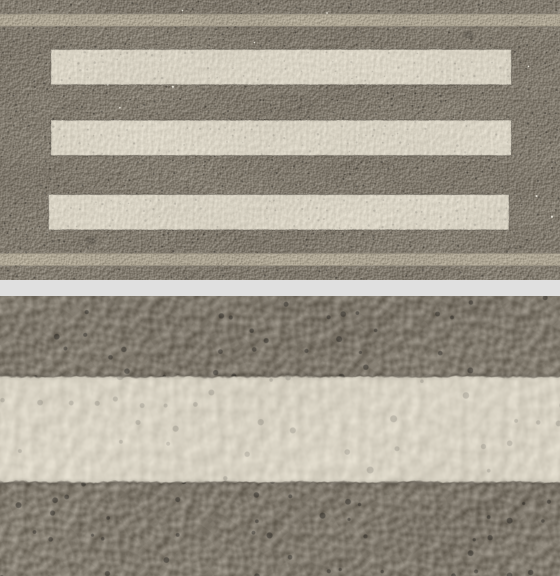
Top: the whole. Bottom: its middle third, enlarged.
Write a WebGL 1 fragment shader that draws this texture.

```glsl
precision highp float;
// Worn grey asphalt with three broad cream bars between two thin tan lines.
uniform vec2 u_resolution;

const vec3 ASPHALT_DARK = vec3(0.455, 0.428, 0.385);
const vec3 ASPHALT_LIGHT = vec3(0.550, 0.525, 0.475);
const vec3 CREAM_PAINT = vec3(0.845, 0.823, 0.765);
const vec3 TAN_PAINT = vec3(0.700, 0.668, 0.595);
const vec3 CHIP_WHITE = vec3(0.92, 0.91, 0.87);

vec2 hash2(vec2 p) {
  vec3 q = fract(p.xyx * vec3(0.1031, 0.1030, 0.0973));
  q += dot(q, q.yzx + 33.33);
  return fract((q.xx + q.yz) * q.zy);
}

// Distance to the nearest scattered point
float cellular(vec2 p) {
  vec2 cell = floor(p), f = fract(p);
  float nearest = 2.0;
  for (int j = -1; j <= 1; j++) {
    for (int i = -1; i <= 1; i++) {
      vec2 o = vec2(float(i), float(j));
      vec2 d = o + hash2(cell + o) - f;
      nearest = min(nearest, dot(d, d));
    }
  }
  return sqrt(nearest);
}

// Bumps lit from the upper left
float relief(vec2 p) {
  vec2 light = vec2(-0.22, 0.25);
  return cellular(p - light) - cellular(p + light);
}

// Broad soft variation in -1..1
float waves(vec2 p) {
  return 0.5 * sin(p.x + 1.7 * sin(p.y * 1.3))
       + 0.3 * sin(p.y * 2.3 + 1.9 * sin(p.x * 1.7 + 0.8))
       + 0.2 * sin(p.x * 4.1 - p.y * 3.7);
}

// Round spots placed at random in some of the grid cells
float specks(vec2 p, float density, float chance, float radius, float soft) {
  vec2 cell = floor(p * density);
  vec2 kind = hash2(cell + 71.0);
  vec2 centre = 0.2 + 0.6 * hash2(cell + 19.0);
  float d = length(fract(p * density) - centre) / density;
  float r = radius * (0.6 + 0.6 * kind.y);
  return step(kind.x, chance) * (1.0 - smoothstep(r - soft, r + soft, d));
}

float boxDistance(vec2 p, vec2 halfSize) {
  vec2 d = abs(p) - halfSize;
  return length(max(d, 0.0)) + min(max(d.x, d.y), 0.0);
}

float coverage(float d, float soft) {
  return 1.0 - smoothstep(-soft, soft, d);
}

// Soft dark blot with a ragged rim
float stain(vec2 p, vec2 centre) {
  float d = length((p - centre) * vec2(0.8, 1.1)) + 0.004 * waves(p * 160.0);
  return 1.0 - smoothstep(0.004, 0.024, d);
}

vec3 asphalt(vec2 p, float grain, float soft) {
  float tone = 0.5 + 0.17 * waves(p * vec2(4.0, 11.0)) + 0.10 * waves(p * 31.0 + 4.0);
  vec3 color = mix(ASPHALT_DARK, ASPHALT_LIGHT, tone);
  color += 0.12 * grain + 0.07 * relief(p * 62.0);
  color *= 1.0 - 0.32 * specks(p, 46.0, 0.22, 0.003, soft);
  color *= 1.0 - 0.17 * (stain(p, vec2(1.674, 0.875)) + stain(p, vec2(0.326, 0.141)));
  return mix(color, CHIP_WHITE, specks(p + 3.0, 15.0, 0.035, 0.0034, soft));
}

// Thick paint with beaded upright ribs
vec3 ribbedPaint(vec2 p, float soft) {
  float ribs = sin(p.x * 262.0 + 0.8 * waves(p * vec2(9.0, 60.0)));
  vec3 color = CREAM_PAINT + 0.011 * ribs + 0.012 * waves(p * vec2(5.0, 8.0));
  color += 0.060 * relief(p * vec2(84.0, 54.0)) + 0.022 * relief(p * 120.0);
  return color * (1.0 - 0.13 * specks(p + 5.0, 34.0, 0.28, 0.0035, soft));
}

void main() {
  vec2 p = gl_FragCoord.xy / u_resolution.y;
  float soft = 0.8 / u_resolution.y;
  float grain = relief(p * 115.0);
  vec3 color = asphalt(p, grain, max(soft, 0.001));

  // Thin edge lines, with rough rims and worn patches
  float lineOffset = abs(abs(p.y - 0.5005) - 0.4275);
  float lineMask = coverage(lineOffset - 0.0215 + 0.004 * grain, 0.003);
  float wear = 0.88 + 0.09 * waves(p * vec2(7.0, 3.0)) - 0.22 * max(-grain, 0.0);
  vec3 tan1 = TAN_PAINT + 0.09 * grain + 0.05 * relief(p * 75.0);
  color = mix(color, tan1, lineMask * clamp(wear, 0.0, 1.0));

  // Broad bars, the lowest one shifted slightly left
  float barDistance = 10.0;
  for (int i = 0; i < 3; i++) {
    float n = float(i);
    vec2 centre = vec2(0.996 + 0.008 * min(n, 1.0),
                       0.2422 + 0.2656 * n - 0.0065 * n * (n - 1.0));
    barDistance = min(barDistance, boxDistance(p - centre, vec2(0.8216, 0.0625)));
  }
  barDistance += 0.0008 * waves(p * 55.0) + 0.0015 * grain;

  // Dark grime around the paint and a duller rim inside it
  color *= 1.0 - 0.13 * coverage(abs(barDistance) - 0.003, 0.003);
  vec3 paint = ribbedPaint(p, max(soft, 0.001));
  paint *= 1.0 - 0.07 * coverage(abs(barDistance) - 0.002, 0.003);
  color = mix(color, paint, coverage(barDistance, max(soft, 0.0015)));

  gl_FragColor = vec4(clamp(color, 0.0, 1.0), 1.0);
}
```
